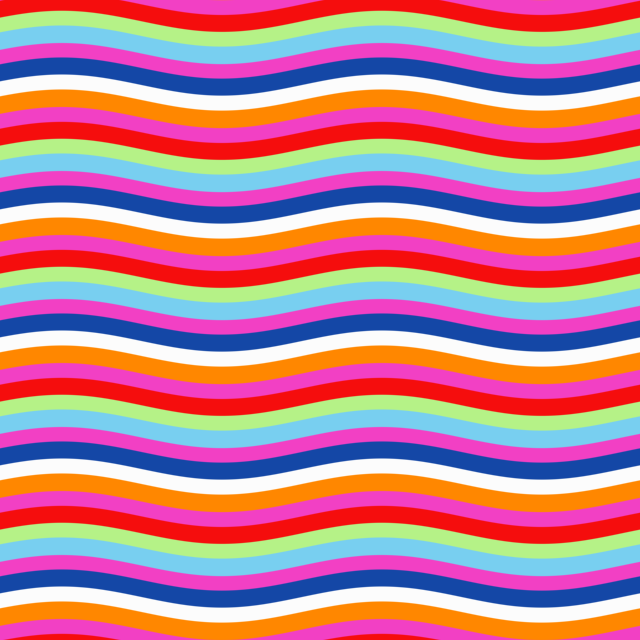
A three.js fragment shader for this pattern:

```glsl
varying vec2 vUv;

const float PI = 3.14159265;

// Layout, in canvas units
const float STACKS = 5.0;         // colour stacks up the canvas
const float WAVES = 2.0;          // wave crests across the canvas
const float AMPLITUDE = 0.0165;
const float CREST_X = 0.0965;     // position of the first crest
const float STACK_TOP = 0.8437;   // mean height of the first orange edge
const float SOFTNESS = 0.0013;    // half width of a blended edge

// Band heights, as fractions of one stack
const float ORANGE_H = 0.137;
const float PINK_H = 0.116;
const float RED_H = 0.132;
const float GREEN_H = 0.115;
const float SKY_H = 0.137;
const float LOWER_PINK_H = 0.113;
const float BLUE_H = 0.133;
const float WHITE_H = 0.117;

const vec3 ORANGE = vec3(1.00, 0.53, 0.00);
const vec3 PINK = vec3(0.95, 0.25, 0.77);
const vec3 RED = vec3(0.96, 0.05, 0.05);
const vec3 GREEN = vec3(0.71, 0.95, 0.53);
const vec3 SKY = vec3(0.47, 0.81, 0.94);
const vec3 BLUE = vec3(0.08, 0.28, 0.65);
const vec3 WHITE = vec3(0.99, 0.99, 0.99);

// Paints everything below the band's upper edge, then moves to its lower edge
void addBand(inout vec3 color, inout float edge, float depth, float blur, vec3 bandColor, float height) {
  color = mix(color, bandColor, smoothstep(edge - blur, edge + blur, depth));
  edge += height;
}

void main() {
  // Depth below the wavy top edge, counted in stacks
  float wave = AMPLITUDE * cos(2.0 * PI * WAVES * (vUv.x - CREST_X));
  float stackDepth = (STACK_TOP + wave - vUv.y) * STACKS;
  float blur = max(SOFTNESS * STACKS, 0.7 * fwidth(stackDepth));
  float depth = fract(stackDepth);

  // Bands from top to bottom
  vec3 color = WHITE;
  float edge = 0.0;
  addBand(color, edge, depth, blur, ORANGE, ORANGE_H);
  addBand(color, edge, depth, blur, PINK, PINK_H);
  addBand(color, edge, depth, blur, RED, RED_H);
  addBand(color, edge, depth, blur, GREEN, GREEN_H);
  addBand(color, edge, depth, blur, SKY, SKY_H);
  addBand(color, edge, depth, blur, PINK, LOWER_PINK_H);
  addBand(color, edge, depth, blur, BLUE, BLUE_H);
  addBand(color, edge, depth, blur, WHITE, WHITE_H);

  // Blend into the next stack across the wrap
  addBand(color, edge, depth, blur, ORANGE, ORANGE_H);

  gl_FragColor = vec4(color, 1.0);
}
```
